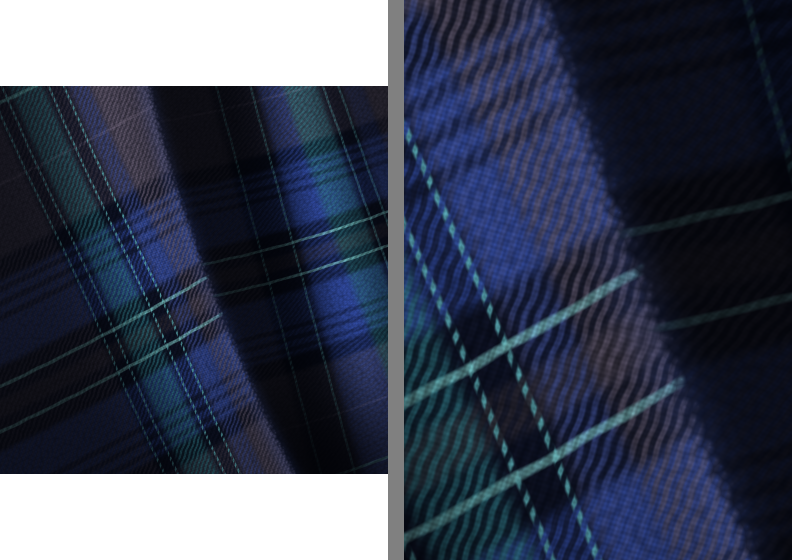
Left: the whole. Right: its middle third, enlarged.
Write a Shadertoy shader that draws this texture.

```glsl
// Folded tartan flannel in a square panel between white margins.
// Two cloth layers meet at a curved ridge; each mixes warp and weft stripes
// through a diagonal twill, then gets fold lighting and cellular fuzz.

#define TWILL 58.0         // twill ribs per panel width
#define THREADS 150.0      // fine threads per panel width
#define FUZZ 120.0         // fuzz cells per panel width
#define WARP_LINE 0.0032   // half width of the dashed lines
#define WEFT_LINE 0.0045   // half width of the pale crossing lines
#define RELIEF 0.52        // contrast of the weave
#define EXPOSURE 1.10
#define BLACK vec3(0.030, 0.042, 0.085)
#define BROWN vec3(0.285, 0.255, 0.300)
#define BLUE  vec3(0.150, 0.225, 0.480)
#define GREEN vec3(0.150, 0.370, 0.400)
#define PALE  vec3(0.420, 0.660, 0.650)

const float TAU = 6.2831853;

vec2 hash2(vec2 p) {
    vec3 a = fract(p.xyx * vec3(0.1031, 0.1030, 0.0973));
    a += dot(a, a.yzx + 33.33);
    return fract((a.xx + a.yz) * a.zy);
}

// Distance to the nearest jittered cell point
float cellular(vec2 p) {
    vec2 cell = floor(p), f = fract(p);
    float nearest = 2.0;
    for (int j = -1; j <= 1; j++)
        for (int i = -1; i <= 1; i++) {
            vec2 o = vec2(i, j);
            nearest = min(nearest, length(o + hash2(cell + o) - f));
        }
    return nearest;
}

float stripe(float x, float center, float halfWidth) {
    return 1.0 - smoothstep(halfWidth * 0.4, halfWidth * 1.6, abs(x - center));
}

float band(float x, float a, float b) {
    return smoothstep(a - 0.012, a + 0.012, x) * (1.0 - smoothstep(b - 0.012, b + 0.012, x));
}

float bell(float x, float center, float width) {
    float t = (x - center) / width;
    return exp(-t * t);
}

// Lengthwise stripes; the first pair of lines sits wider on the rear layer
vec3 warpColor(float u, float rear, out float line) {
    vec3 c = mix(BROWN, BLACK, 0.35);
    c = mix(c, BLACK, 0.9 * band(u, mix(-0.04, -0.17, rear), 0.175));
    c = mix(c, BLUE, band(u, -0.045, 0.03) * rear);
    c = mix(c, GREEN, band(u, 0.022, 0.110));
    c = mix(c, BLUE, band(u, 0.178, 0.230) * 0.6);
    c = mix(c, BROWN, band(u, 0.235, 0.40));
    line = stripe(u, mix(-0.03, -0.15, rear), WARP_LINE);
    line = max(line, stripe(u, mix(0.005, -0.062, rear), WARP_LINE));
    line = max(line, stripe(u, 0.125, WARP_LINE));
    line = max(line, stripe(u, 0.165, WARP_LINE));
    return mix(c, mix(GREEN, PALE, 0.4), line);
}

// Crosswise stripes, mirrored about the dark bar between the pale lines
vec3 weftColor(float v, out float line) {
    float t = abs(v - 0.8335);
    vec3 c = mix(BROWN, BLACK, 0.35);
    c = mix(c, BLACK, band(t, 0.02, 0.39));
    c = mix(c, BROWN * 0.5, band(t, -0.1, 0.022));
    c = mix(c, BLUE, band(t, 0.110, 0.330));
    for (int i = 0; i < 3; i++)
        c = mix(c, BLACK, 0.65 * stripe(t, 0.235 + 0.037 * float(i), 0.008));
    c = mix(c, BROWN * 1.5, 0.5 * stripe(t, 0.58, 0.004));
    line = max(stripe(t, 0.0585, WEFT_LINE), stripe(t, 0.79, WEFT_LINE));
    return mix(c, PALE, line);
}

vec3 cloth(float u, float v, float rear, float blur) {
    // Slightly uneven yarn from layered sines
    float wobble = 0.10 * sin(61.0 * u + 37.0 * v) + 0.08 * sin(143.0 * v - 97.0 * u);
    float warpLine, weftLine;
    vec3 warp = warpColor(u + 0.004 * wobble, rear, warpLine);
    vec3 weft = weftColor(v + 0.006 * wobble, weftLine);
    float rib = 0.5 + 0.5 * sin(TAU * (TWILL * (u + v) + wobble));
    float sharp = (1.0 - blur) * mix(RELIEF, 0.85, warpLine);
    float face = mix(0.5, smoothstep(0.1, 0.9, rib), sharp);
    vec3 c = mix(weft, warp, face);
    c = mix(c, PALE * (0.55 + 0.45 * rib), 0.55 * weftLine);
    float thread = sin(TAU * THREADS * u) * sin(TAU * THREADS * v);
    return c * (1.0 + (1.0 - blur) * (0.16 * (rib - 0.5) + 0.10 * thread));
}

void mainImage(out vec4 fragColor, in vec2 fragCoord) {
    // Panel coordinates: x to the right, y down from the top edge
    float W = iResolution.x;
    vec2 p = vec2(fragCoord.x, 0.5 * (iResolution.y + W) - fragCoord.y) / W;
    float fuzz = cellular(p * FUZZ);
    float ridge = 0.38 + 0.24 * p.y + 0.135 * p.y * p.y;
    float d = p.x - ridge;

    // Front layer, brightest just before the ridge
    float u = p.x - 0.455 * p.y + 0.003 * sin(9.0 * p.y);
    float v = p.y + 0.47 * p.x + 0.11 * p.x * p.x;
    float light = mix(0.36, 1.0, bell(d, -0.12, 0.16));
    light *= 1.0 - 0.25 * smoothstep(0.5, 1.0, p.y);
    vec3 front = cloth(u, v, 0.0, 0.45 * smoothstep(0.25, 0.6, -d)) * light;

    // Rear layer: deep shadow, then a lit and softly focused fold
    float s = p.x - 0.27 * p.y;
    float ur = s - 0.09 * p.y * smoothstep(0.65, 0.80, s) - 0.707;
    float x = p.x - 0.566;
    float vr = 0.775 + 1.34 * (p.y + 0.22 * x + 0.17 * x * x - 0.451);
    float glow = 0.22 + 0.78 * bell(s, 0.755, 0.10) + 0.25 * smoothstep(0.78, 0.95, s);
    glow *= 1.0 - 0.65 * smoothstep(0.65, 1.0, p.y);
    vec3 rear = cloth(ur, vr, 1.0, 0.35 + 0.35 * smoothstep(0.7, 1.0, p.x)) * glow;

    // Fuzzy ridge with a faint blue haze, and cool light in the shadows
    float edge = d + 0.010 * (fuzz - 0.5);
    vec3 color = mix(front, rear, smoothstep(-0.010, 0.012, edge));
    color += vec3(0.035, 0.05, 0.10) * bell(d, -0.006, 0.026);
    color *= EXPOSURE * (1.14 - 0.32 * fuzz);
    color += vec3(0.000, 0.004, 0.018);

    // White margins above and below
    float inside = clamp((0.5 - abs(p.y - 0.5)) * W + 0.5, 0.0, 1.0);
    fragColor = vec4(mix(vec3(1.0), clamp(color, 0.0, 1.0), inside), 1.0);
}
```
